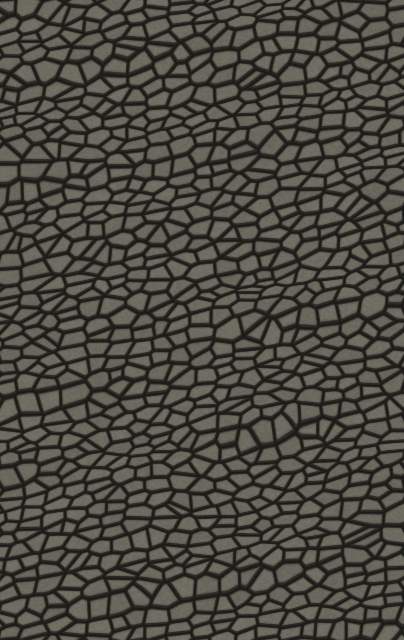
Give the GLSL for this texture, as a Shadertoy shader.

```glsl
const vec2 STONES = vec2(30.0, 47.0);   // stones per canvas height
const float SLOPE = 0.17;               // rise of the courses to the right
const vec3 CRACK = vec3(0.105, 0.105, 0.095);
const vec3 RIM = vec3(0.168, 0.166, 0.146);
const vec3 STONE_EDGE = vec3(0.365, 0.355, 0.322);
const vec3 STONE_TOP = vec3(0.428, 0.418, 0.377);

vec2 hash2(vec2 p) {
    vec3 q = fract(p.xyx * vec3(0.1031, 0.1030, 0.0973));
    q += dot(q, q.yzx + 33.33);
    return fract((q.xx + q.yz) * q.zy);
}

float noise(vec2 p) {
    vec2 i = floor(p), f = fract(p);
    f = f * f * (3.0 - 2.0 * f);
    float low = mix(hash2(i).x, hash2(i + vec2(1, 0)).x, f.x);
    float high = mix(hash2(i + vec2(0, 1)).x, hash2(i + vec2(1, 1)).x, f.x);
    return mix(low, high, f.y);
}

float smoothMin(float a, float b, float k) {
    float h = max(k - abs(a - b), 0.0) / k;
    return min(a, b) - 0.25 * h * h * k;
}

float softStep(float edge, float width, float d) {
    return smoothstep(edge - width, edge + width, d);
}

// Slanted courses, squeezed unevenly into thick and thin stones
vec2 courseSpace(vec2 p) {
    vec2 q = vec2(p.x, p.y - SLOPE * p.x) * STONES;
    q.y += 1.1 * noise(q * vec2(0.16, 0.38) + 7.0);
    return q;
}

vec2 stoneCentre(vec2 cell, float jitter) {
    return cell + 0.5 + jitter * (hash2(cell + 19.0) - 0.5);
}

// x: distance to the gap, y: the same with a thicker lower side, zw: stone id
vec4 stones(vec2 q, float jitter, float rounding, float lowerShade) {
    vec2 base = floor(q), id = base, nearest = vec2(0);
    float best = 1e3;
    for (int y = -1; y <= 1; y++)
    for (int x = -1; x <= 1; x++) {
        vec2 cell = base + vec2(x, y);
        vec2 r = stoneCentre(cell, jitter) - q;
        if (dot(r, r) < best) {
            best = dot(r, r);
            nearest = r;
            id = cell;
        }
    }
    float gap = 1.0, face = 1.0;
    for (int y = -2; y <= 2; y++)
    for (int x = -2; x <= 2; x++) {
        if (x == 0 && y == 0) continue;
        vec2 r = stoneCentre(id + vec2(x, y), jitter) - q;
        vec2 across = r - nearest;
        vec2 slope = across * STONES;
        slope.x -= SLOPE * slope.y;
        float steep = length(slope);
        float d = 0.5 * dot(nearest + r, across) / steep;
        float below = max(-slope.y / steep, 0.0);
        gap = smoothMin(gap, d, rounding);
        face = smoothMin(face, d - lowerShade * below, rounding);
    }
    return vec4(gap, face, id);
}

void mainImage(out vec4 fragColor, in vec2 fragCoord) {
    vec2 p = fragCoord / iResolution.y;
    float blur = 0.6 / iResolution.y;
    vec4 stone = stones(courseSpace(p), 0.88, 0.0018, 0.0014);

    // Stone top with its own tone and a fine woven grain
    float grain = noise(p * vec2(300.0, 480.0)) - 0.5;
    float tone = hash2(stone.zw + 71.0).y - 0.5;
    vec3 top = mix(STONE_EDGE, STONE_TOP, smoothstep(0.0025, 0.0058, stone.y));
    top *= 1.0 + 0.10 * grain + 0.07 * tone;

    // Dark crack, worn rim, then the lit top
    vec3 color = mix(CRACK, RIM, softStep(0.0013, max(blur, 0.0005), stone.x));
    color *= 1.0 + 0.12 * grain;
    color = mix(color, top, softStep(0.0026, max(blur, 0.0006), stone.y));
    fragColor = vec4(color, 1.0);
}
```
